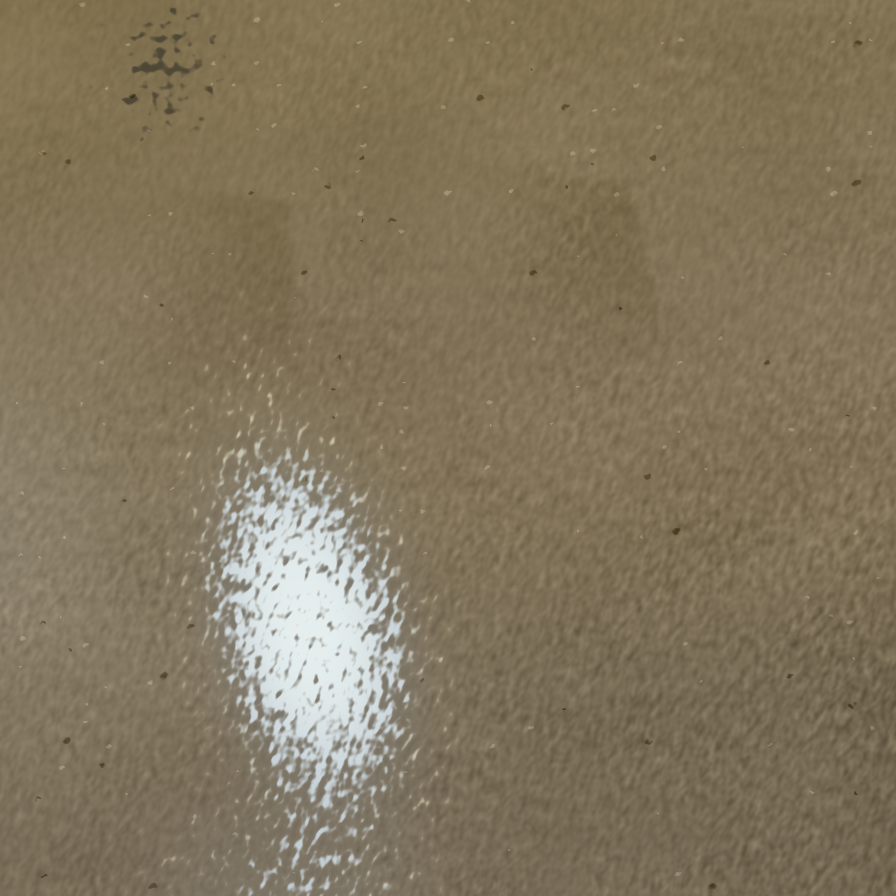
Give the GLSL for this texture, as a WebGL 1 fragment shader.

```glsl
precision highp float;
// Worn brown floor with fine leaning grain, faint damp patches and a rippled window glare.
uniform vec2 u_resolution;

#define GRAIN_SCALE vec2(118.0, 62.0)
#define GRAIN_LEAN 0.28
#define GRAIN_CONTRAST 0.105
#define PATCH_DEPTH 0.042
#define GLARE_CENTER vec2(0.345, 0.300)
#define GLARE_RADIUS vec2(0.098, 0.170)
#define GLARE_LEAN -0.17
#define OLIVE vec3(0.505, 0.445, 0.310)
#define TAN vec3(0.512, 0.454, 0.346)
#define TAUPE vec3(0.478, 0.430, 0.350)
#define HAZE vec3(0.580, 0.545, 0.475)

vec2 hash2(vec2 p) {
  vec3 q = fract(p.xyx * vec3(0.1031, 0.1030, 0.0973));
  q += dot(q, q.yzx + 33.33);
  return fract((q.xx + q.yz) * q.zy);
}

float corner(vec2 cell, vec2 offset) {
  return dot(hash2(cell) * 2.0 - 1.0, offset);
}

// Gradient noise, roughly -0.7 to 0.7
float noise(vec2 p) {
  vec2 i = floor(p), f = fract(p);
  vec2 w = f * f * f * (f * (f * 6.0 - 15.0) + 10.0);
  float low = mix(corner(i, f), corner(i + vec2(1, 0), f - vec2(1, 0)), w.x);
  float high = mix(corner(i + vec2(0, 1), f - vec2(0, 1)), corner(i + 1.0, f - 1.0), w.x);
  return mix(low, high, w.y) * 1.3;
}

float cloud(vec2 p) {
  float sum = 0.0, gain = 0.5;
  for (int k = 0; k < 4; k++) {
    sum += gain * noise(p);
    p = p * 2.03 + 17.1;
    gain *= 0.5;
  }
  return sum;
}

float blob(vec2 p, vec2 center, vec2 radius) {
  vec2 d = (p - center) / radius;
  return exp(-dot(d, d));
}

// Sparse soft specks, at most one in each grid cell
float specks(vec2 p, float count, float share) {
  vec2 cell = floor(p * count);
  vec2 place = 0.3 + 0.4 * hash2(cell + 7.0);
  vec2 kind = hash2(cell + 91.0);
  vec2 d = fract(p * count) - place;
  d += 0.12 * noise(p * count * 5.0);
  float size = mix(0.08, 0.2, kind.y);
  return step(kind.x, share) * (1.0 - smoothstep(size * 0.4, size, length(d * vec2(1.0, 1.4))));
}

// Damp area with crisp top and right edges, fading to the left and below
float dampPatch(vec2 p, vec2 tip, float topSlope, float sideSlope) {
  vec2 d = p - tip;
  float top = 1.0 - smoothstep(-0.007, 0.007, d.y - topSlope * d.x);
  float side = 1.0 - smoothstep(-0.008, 0.008, d.x + sideSlope * d.y);
  return top * side * smoothstep(-0.22, 0.0, d.x) * smoothstep(-0.25, -0.08, d.y);
}

void main() {
  vec2 uv = gl_FragCoord.xy / u_resolution;
  vec2 leaning = vec2(uv.x - GRAIN_LEAN * uv.y, uv.y);

  // Broad floor tone
  vec3 color = mix(TAUPE, TAN, smoothstep(0.05, 0.55, uv.y));
  color = mix(color, OLIVE, smoothstep(0.6, 1.0, uv.y) * (1.0 - 0.6 * uv.x));
  color = mix(color, HAZE, 0.65 * blob(uv, vec2(-0.04, 0.40), vec2(0.20, 0.20)));
  color += 0.055 * cloud(uv * vec2(4.0, 6.0));
  color -= 0.04 * blob(uv, vec2(1.0, 0.12), vec2(0.30, 0.28));

  // Damp patches
  float damp = dampPatch(uv, vec2(0.322, 0.776), -0.10, 0.07)
             + dampPatch(uv, vec2(0.702, 0.795), -0.12, 0.23);
  color -= PATCH_DEPTH * damp * vec3(1.0, 1.0, 1.1);

  // Leaning grain, softer toward the top
  vec2 warp = 0.004 * vec2(noise(uv * 30.0), noise(uv * 30.0 + 50.0));
  float coarse = noise((leaning + warp) * GRAIN_SCALE);
  float fine = noise((leaning - warp) * GRAIN_SCALE * vec2(1.5, 2.1) + 31.0);
  float strength = mix(1.0, 0.55, smoothstep(0.3, 0.85, uv.y));
  strength *= 0.85 + 0.8 * cloud(uv * 7.0 + 5.0) + 0.4 * uv.x;
  float grain = 0.7 * coarse + 0.45 * fine;
  color += GRAIN_CONTRAST * strength * grain * vec3(1.0, 0.97, 0.88);

  // Dark stain, pits and pale chips
  float stain = blob(uv, vec2(0.185, 0.920), vec2(0.065, 0.085));
  float flakes = 0.8 * noise(uv * vec2(65.0, 85.0)) + 0.4 * noise(uv * 130.0);
  float soot = smoothstep(0.0, 0.4, flakes + 0.65 * stain - 0.55) * smoothstep(0.05, 0.4, stain);
  color = mix(color, vec3(0.25, 0.23, 0.18), 0.75 * soot);
  color -= 0.15 * specks(uv, 31.0, 0.045);
  color += 0.12 * specks(uv + 0.37, 42.0, 0.05 + 0.06 * uv.y);

  // Rippled glare with glints above and a broken tail below
  vec2 g = uv - GLARE_CENTER;
  g.x -= GLARE_LEAN * g.y;
  float radial = length(g / GLARE_RADIUS);
  float core = exp(-0.75 * pow(radial, 3.0));
  float tail = blob(uv, vec2(0.325, -0.02), vec2(0.135, 0.125));
  float glints = blob(uv, vec2(0.285, 0.54), vec2(0.095, 0.13));
  float fringe = blob(uv, vec2(0.355, 0.25), vec2(0.15, 0.26));
  float reach = core + 0.45 * tail + 0.20 * glints + 0.24 * fringe;
  float ripple = 0.95 * coarse + 0.55 * fine;
  float shine = smoothstep(0.0, 0.65, ripple + 1.15 * reach - 0.60);
  shine *= smoothstep(0.04, 0.22, reach);
  vec3 warmGlint = vec3(0.80, 0.77, 0.66);
  vec3 coolLight = mix(vec3(0.78, 0.83, 0.87), vec3(0.93, 0.97, 0.97), core * core);
  color = mix(color, vec3(0.54, 0.55, 0.55), 0.65 * core + 0.25 * tail);
  color = mix(color, mix(warmGlint, coolLight, smoothstep(0.1, 0.5, core + 0.6 * tail)), 0.92 * shine);

  gl_FragColor = vec4(clamp(color, 0.0, 1.0), 1.0);
}
```
